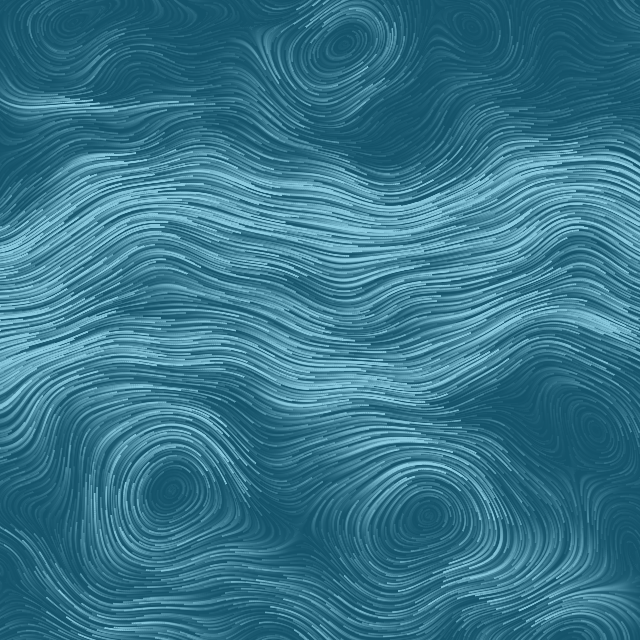
Reproduce this background procedurally as a WebGL 2 fragment shader.

```glsl
#version 300 es
precision highp float;
// Pale particle trails carried by two wavy jets and their eddies over deep teal.

uniform vec2 u_resolution;
out vec4 outColor;

const vec3 DEEP_TEAL = vec3(0.08, 0.325, 0.415);
const vec3 PALE_TEAL = vec3(0.56, 0.81, 0.89);

const int STEPS = 52;
const float STEP_LENGTH = 0.003;
const float CELL = 0.0102;
const float HALF_WIDTH = 0.0013;
const mat2 GRID_TURN = mat2(0.83, 0.56, -0.56, 0.83);

vec3 hash3(vec2 cell) {
    vec3 q = fract(cell.xyx * vec3(0.1031, 0.1030, 0.0973));
    q += dot(q, q.yxz + 33.33);
    return fract((q.xxy + q.yzz) * q.zyx);
}

// Gradient of an elliptical bump in the stream function.
vec2 eddy(vec2 p, vec2 center, vec2 radius, float strength) {
    vec2 d = (p - center) / radius;
    return -2.0 * strength * exp(-dot(d, d)) * d / radius;
}

// Gradient of a plane ripple in the stream function.
vec2 ripple(vec2 p, vec2 wave, float phase, float height) {
    return height * wave * cos(dot(p, wave) + phase);
}

// Gradient of a tanh-shaped shear layer, given offset and centreline slope.
vec2 jet(float offset, float slope, float width, float speed) {
    float c = cosh(clamp(offset / width, -8.0, 8.0));
    return speed / (c * c) * vec2(-slope, 1.0);
}

// Centreline height and slope: a cosine plus one local bump.
vec2 centerline(float x, float base, float swing, float crest, vec3 bump) {
    float phase = 9.7 * (x - crest);
    float u = (x - bump.x) / bump.y;
    float b = bump.z * exp(-u * u);
    return vec2(base + swing * cos(phase) + b,
                -9.7 * swing * sin(phase) - 2.0 * u * b / bump.y);
}

// Velocity is the stream function gradient turned by a quarter circle.
vec2 flow(vec2 p) {
    vec2 upper = centerline(p.x, 0.68, 0.035, 0.26, vec3(0.0, 0.15, -0.07));
    vec2 lower = centerline(p.x, 0.44, 0.030, 0.22, vec3(0.9, 0.10, 0.06));
    vec2 g = jet(p.y - upper.x, upper.y, 0.085, 0.72);
    g += jet(p.y - lower.x, lower.y, 0.060, 0.42);
    vec2 middle = 0.5 * (upper + lower);
    g += jet(p.y - middle.x, middle.y, 0.16, 0.38);

    // Upper eddies and the pinched stream beneath them
    g += eddy(p, vec2(0.155, 0.975), vec2(0.13, 0.07), 0.030);
    g += eddy(p, vec2(0.54, 0.93), vec2(0.10, 0.08), 0.047);
    g += eddy(p, vec2(0.95, 0.80), vec2(0.22, 0.13), -0.025);
    g += jet(p.y - 0.837, 0.0, 0.018, 0.65 * exp(-pow((p.x - 0.17) / 0.16, 2.0)));

    // Lower eddies
    g += eddy(p, vec2(0.26, 0.22), vec2(0.15, 0.16), -0.085);
    g += eddy(p, vec2(0.645, 0.18), vec2(0.18, 0.14), -0.095);
    g += eddy(p, vec2(0.90, 0.38), vec2(0.08, 0.10), -0.010);
    g += eddy(p, vec2(0.90, 0.00), vec2(0.15, 0.08), 0.040);
    g += eddy(p, vec2(0.12, -0.08), vec2(0.30, 0.12), 0.045);
    g += eddy(p, vec2(0.00, 0.13), vec2(0.06, 0.05), 0.015);

    // Irregular meanders
    g += ripple(p, vec2(17.0, 21.0), 0.6, 0.0052);
    g += ripple(p, vec2(-29.0, 16.0), 2.1, 0.0034);
    g += ripple(p, vec2(38.0, 27.0), 4.0, 0.0017);
    return vec2(g.y, -g.x);
}

float energyOf(vec2 velocity) {
    return smoothstep(0.04, 1.0, length(velocity));
}

vec2 directionOf(vec2 velocity) {
    return velocity / (length(velocity) + 1e-5);
}

// Opacity of the trail whose head lies in this step of the path.
float trail(vec2 p, vec2 dir, float energy, float travelled, float pixel) {
    vec2 grid = GRID_TURN * p / CELL;
    vec2 cell = floor(grid);
    vec3 rnd = hash3(cell + 100.0);
    vec2 head = cell + mix(vec2(0.27), vec2(0.73), rnd.xy);
    vec2 offset = (head - grid) * CELL * GRID_TURN;

    float along = abs(dot(offset, dir));
    float across = abs(dot(offset, vec2(-dir.y, dir.x)));
    float reached = clamp((0.5 * STEP_LENGTH - along) / 0.0006 + 0.5, 0.0, 1.0);
    float line = 1.0 - smoothstep(HALF_WIDTH - 0.5 * pixel, HALF_WIDTH + 0.5 * pixel, across);
    float fade = max(0.0, 1.0 - travelled / (0.05 + 0.105 * energy));
    float strength = 0.09 * rnd.z + 1.6 * rnd.z * rnd.z * rnd.z * energy;
    return min(0.9, strength * line * reached * fade);
}

void main() {
    float pixel = 1.0 / u_resolution.y;
    vec2 p = gl_FragCoord.xy * pixel;
    vec2 previous = directionOf(flow(p));

    // Follow the current downstream and layer every trail met on the way
    float clear = 1.0;
    for (int i = 0; i < STEPS; i++) {
        vec2 velocity = flow(p);
        vec2 dir = directionOf(velocity);
        clear *= 1.0 - trail(p, dir, energyOf(velocity), float(i) * STEP_LENGTH, pixel);
        p += STEP_LENGTH * (1.5 * dir - 0.5 * previous);
        previous = dir;
    }
    outColor = vec4(mix(DEEP_TEAL, PALE_TEAL, 1.0 - clear), 1.0);
}
```
